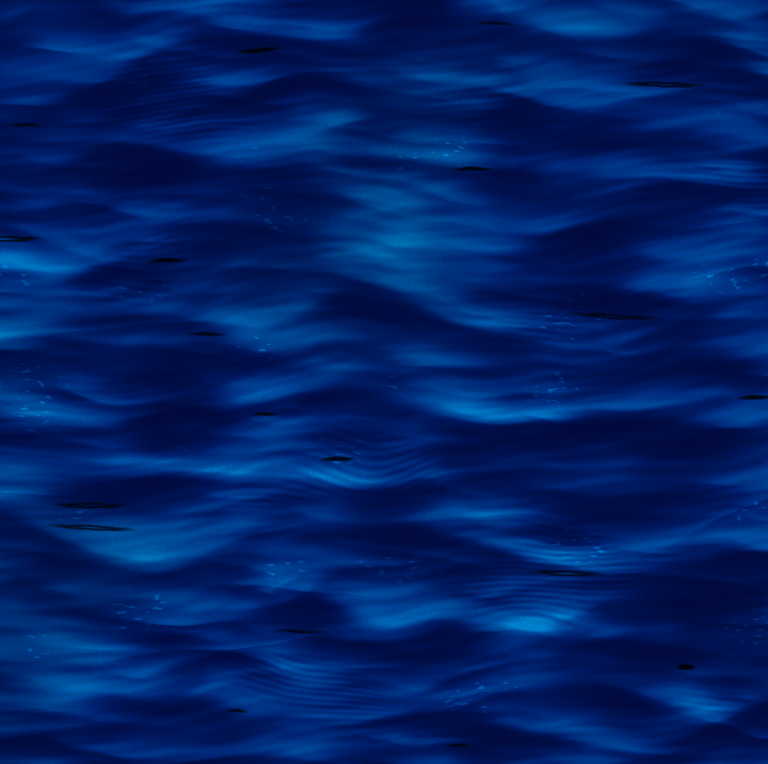
Write a Shadertoy shader that draws this texture.

```glsl
vec2 hash2(vec2 p) {
    vec3 q = fract(p.xyx * vec3(0.1031, 0.1030, 0.0973));
    q += dot(q, q.yzx + 33.33);
    return fract((q.xx + q.yz) * q.zy);
}

float cornerSlope(vec2 cell, vec2 offset) {
    return dot(hash2(cell) * 2.0 - 1.0, offset);
}

// Gradient noise, roughly -0.6 to 0.6
float noise(vec2 p) {
    vec2 i = floor(p), f = fract(p);
    vec2 w = f * f * f * (f * (f * 6.0 - 15.0) + 10.0);
    vec2 e = vec2(1.0, 0.0);
    return mix(mix(cornerSlope(i, f), cornerSlope(i + e, f - e), w.x),
               mix(cornerSlope(i + e.yx, f - e.yx), cornerSlope(i + 1.0, f - 1.0), w.x), w.y);
}

// Wave layer whose lower edges are steeper than its upper ones
float steepWave(vec2 p) {
    float h = noise(p);
    for (int i = 0; i < 3; i++) h = noise(p + vec2(0.0, 0.8 * h));
    return h;
}

// Long lines, crisp below and fading upward
float crestLine(vec2 p) {
    float level = noise(p);
    float rise = noise(p + vec2(0.0, 0.08)) - level;
    float profile = smoothstep(-0.025, 0.03, level) * exp(-7.0 * max(level, 0.0));
    return profile * smoothstep(0.01, 0.07, rise);
}

vec3 waterColor(float t) {
    vec3 ramp[7] = vec3[7](
        vec3(0.0, 0.035, 0.235), vec3(0.0, 0.06, 0.29), vec3(0.0, 0.08, 0.34),
        vec3(0.0, 0.105, 0.385), vec3(0.0, 0.145, 0.455), vec3(0.0, 0.205, 0.52),
        vec3(0.0, 0.33, 0.66));
    float s = clamp(t, 0.0, 0.999) * 6.0;
    int i = int(s);
    return mix(ramp[i], ramp[i + 1], fract(s));
}

// Thin dark slits, some of them hollow
float slits(vec2 uv, float pixel) {
    float cover = 0.0;
    for (int i = 0; i < 19; i++) {
        vec2 shape = hash2(vec2(float(i) + 3.0, 41.0));
        vec2 center = hash2(vec2(float(i) * 7.0, 12.0));
        center.y = (float(i) + center.y) / 19.0;
        vec2 radius = vec2(mix(0.011, 0.032, shape.x), mix(0.0018, 0.0036, shape.y));
        vec2 q = uv - center;
        q.y -= q.x * (shape.y - 0.4) * 0.2 + 0.003 * noise(uv * vec2(40.0, 20.0));
        float d = (length(q / radius) - 1.0) * radius.y;
        if (shape.x > 0.75) d = abs(d) - 0.0012;
        cover = max(cover, (1.0 - smoothstep(-pixel, pixel, d)) * mix(0.75, 1.0, shape.y));
    }
    return cover;
}

void mainImage(out vec4 fragColor, in vec2 fragCoord) {
    vec2 uv = fragCoord / iResolution.y;
    float pixel = 1.0 / iResolution.y;

    // Bend the wave rows
    vec2 p = uv;
    p.y += 0.035 * noise(uv * vec2(3.0, 4.5) + 7.3) + 0.009 * noise(uv * vec2(9.0, 15.0) + 2.1);
    p.x += 0.06 * noise(uv * vec2(4.0, 9.0) + 31.7);

    // Swell, chop and streaks; crossed slants break up rows and columns
    float broad = noise(uv * vec2(2.2, 3.3) + 17.4);
    vec2 rising = vec2(p.x + 0.9 * p.y, p.y - 0.13 * p.x);
    vec2 falling = vec2(p.x - 0.7 * p.y, p.y + 0.09 * p.x);
    float height = 0.85 * steepWave(falling * vec2(4.2, 17.0) + 5.2);
    height += 0.55 * steepWave(rising * vec2(5.5, 25.0) + 47.1);
    height += 0.38 * steepWave(falling * vec2(9.0, 44.0) + 61.8);
    height += 0.20 * noise(rising * vec2(12.0, 95.0) + 23.5);
    height += 0.22 * broad + 0.06 * (0.5 - uv.y);

    // Long crisp crests that come and go along their length
    float crestMask = smoothstep(-0.15, 0.3, noise(uv * vec2(3.5, 9.0) + 71.3));
    float crests = crestLine(falling * vec2(2.6, 11.0) + 12.7);
    crests += 0.7 * crestLine(rising * vec2(3.6, 17.0) + 35.9);
    height += 0.26 * crestMask * crests;

    // Patches of fine parallel ripples
    float patchMask = smoothstep(0.16, 0.38, noise(uv * vec2(4.0, 8.0) + 88.6));
    float ripplePhase = 100.0 * p.y + 6.0 * noise(uv * vec2(5.0, 7.0) + 14.9);
    height += 0.06 * patchMask * sin(6.2832 * ripplePhase);

    // Tone from height, with a greener haze in broad patches
    float tone = 1.0 / (1.0 + exp(0.2 - 7.4 * height));
    vec3 color = waterColor(tone);
    color += vec3(0.0, 0.03, -0.02) * smoothstep(0.0, 0.4, broad) * tone;

    // Glow on the highest crests
    color += vec3(0.0, 0.17, 0.14) * smoothstep(0.36, 0.68, height);

    // Small broken glints
    float fleckArea = smoothstep(0.2, 0.36, noise(uv * vec2(7.0, 13.0) + 43.2));
    float fleck = smoothstep(0.18, 0.4, noise(rising * vec2(75.0, 190.0) + 9.6));
    color += vec3(0.01, 0.14, 0.18) * fleck * fleckArea * (0.2 + tone);

    color = mix(color, vec3(0.0, 0.01, 0.05), slits(uv, pixel));
    color *= 1.0 + 0.08 * noise(uv * 240.0);
    fragColor = vec4(clamp(color, 0.0, 1.0), 1.0);
}
```
